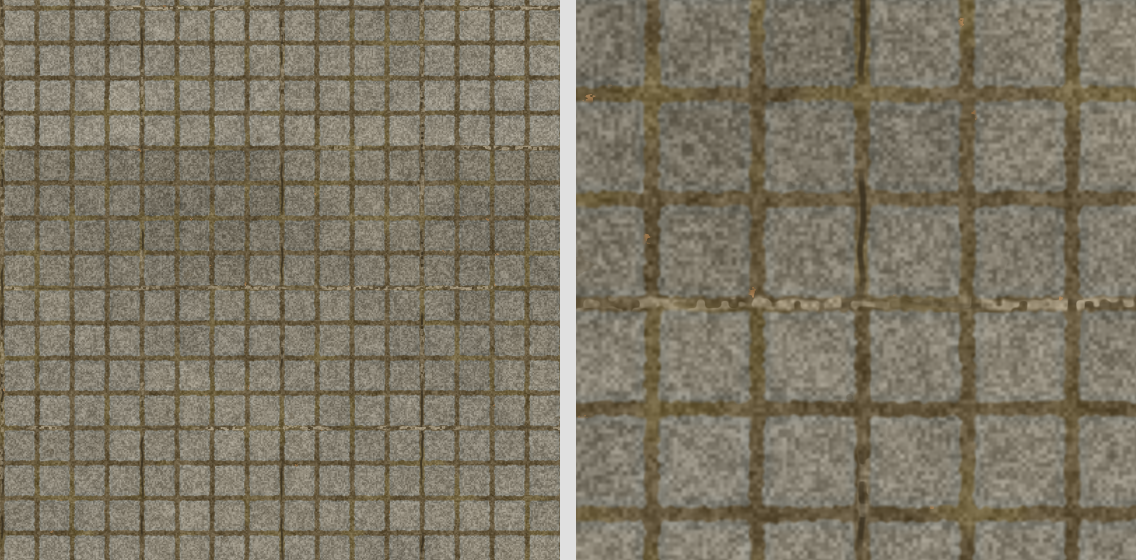
Left, the full canvas; right, a detail of the centre.
Give the GLSL for this texture, as a three.js fragment shader.

```glsl
#define CELLS 16.0
#define CELLS_PER_SLAB 4.0
#define GRID_SHIFT vec2(-0.06, 0.23)
#define GROOVE_WIDTH 0.14
#define CORNER_RADIUS 0.05
#define EDGE_SOFTNESS 0.025
#define GRAIN_AMOUNT 0.19
#define MORTAR_AMOUNT 0.75
#define STONE vec3(0.535, 0.51, 0.452)
#define MOSS vec3(0.42, 0.365, 0.26)
#define SOIL vec3(0.31, 0.26, 0.17)
#define MORTAR vec3(0.70, 0.65, 0.55)

varying vec2 vUv;

float hash(vec2 p) {
  vec3 q = fract(vec3(p.xyx) * 0.1031);
  q += dot(q, q.yzx + 33.33);
  return fract((q.x + q.y) * q.z);
}

float noise(vec2 p) {
  vec2 i = floor(p), f = fract(p);
  f = f * f * (3.0 - 2.0 * f);
  return mix(mix(hash(i), hash(i + vec2(1.0, 0.0)), f.x),
             mix(hash(i + vec2(0.0, 1.0)), hash(i + vec2(1.0)), f.x), f.y);
}

float fbm(vec2 p) {
  float sum = 0.0, weight = 0.5;
  for (int i = 0; i < 4; i++) {
    sum += weight * noise(p);
    p = p * 2.03 + 17.3;
    weight *= 0.5;
  }
  return sum / 0.9375;
}

float roundedBox(vec2 p, vec2 halfSize, float radius) {
  vec2 q = abs(p) - halfSize + radius;
  return length(max(q, 0.0)) + min(max(q.x, q.y), 0.0) - radius;
}

// One irregular spot in a random share of unit cells
float spots(vec2 p, float seed, float chance, float radius) {
  vec2 id = floor(p) + seed;
  vec2 center = 0.2 + 0.6 * vec2(hash(id + 3.1), hash(id + 7.7));
  float size = radius * (0.5 + hash(id + 11.9));
  float dist = length(fract(p) - center) + size * (noise(p * 2.0 / radius) - 0.5);
  return step(hash(id), chance) * (1.0 - smoothstep(size * 0.6, size, dist));
}

// Wear along a slab joint: x = pale mortar, y = open dark gap
vec2 jointWear(float dist, float along, float line, vec2 p) {
  float stretch = noise(vec2(along * 0.8, line * 9.0 + 4.0));
  float crumbs = noise(p * vec2(13.0, 14.0) + line);
  float offset = 0.05 * (noise(vec2(along * 4.0, line + 31.0)) - 0.5);
  float mortar = smoothstep(0.45, 0.7, stretch) * smoothstep(0.35, 0.6, crumbs);
  float gap = smoothstep(0.35, 0.65, noise(vec2(along * 1.7, line + 57.0)));
  return vec2(mortar * (1.0 - smoothstep(0.025, 0.075, abs(dist + offset))),
              gap * (1.0 - smoothstep(0.01, 0.045, abs(dist - offset))));
}

void main() {
  vec2 p = vUv * CELLS + GRID_SHIFT;
  vec2 wobble = vec2(noise(p * 5.0), noise(p * 5.0 + 40.0)) - 0.5;
  vec2 grid = p + 0.022 * wobble;
  vec2 slab = grid / CELLS_PER_SLAB;
  float grain = noise(vUv * 400.0) - 0.5;
  float grit = noise(vUv * 190.0 + 71.0) - 0.5;
  float stain = fbm(p * 0.6 + 5.0) - 0.5;

  // Raised stone squares with worn edges
  float edge = roundedBox(fract(grid) - 0.5, vec2(0.5 - 0.5 * GROOVE_WIDTH), CORNER_RADIUS);
  edge += 0.035 * (noise(p * 17.0) - 0.5);
  float groove = smoothstep(-EDGE_SOFTNESS, EDGE_SOFTNESS, edge);

  // Tone by square, by slab and across the courses
  float tone = 0.03 * (hash(floor(grid) + 2.0) - 0.5) + 0.035 * (hash(floor(slab) + 19.0) - 0.5);
  tone += p.y > 12.0 ? 0.035 - 0.007 * (p.y - 12.0) : -0.035 * smoothstep(4.0, 11.0, p.y);
  vec3 stone = STONE + tone + GRAIN_AMOUNT * grain + 0.10 * grit + 0.07 * (fbm(p * 3.0) - 0.5);
  stone += stain * vec3(0.08, 0.07, 0.05);
  float rim = smoothstep(-0.13, -0.03, edge);
  stone += rim * vec3(-0.018, -0.002, 0.012);
  stone = mix(stone, vec3(0.64, 0.61, 0.55), 0.35 * spots(p, 5.0, 0.14, 0.10));
  stone = mix(stone, SOIL, 0.3 * spots(p + 0.4, 23.0, 0.08, 0.09));

  // Mossy soil in the grooves
  float damp = smoothstep(0.3, 0.8, fbm(p * 2.5 + 80.0));
  vec3 soil = mix(MOSS, SOIL, 0.55 * damp) + 0.14 * grain + 0.10 * grit;
  soil += 0.05 * smoothstep(0.5, 0.8, noise(p * 1.3 + 9.0)) * vec3(0.8, 0.8, 0.1);
  vec3 color = mix(stone, soil, groove);

  // Joints between slabs
  vec2 line = floor(slab + 0.5);
  vec2 dist = (slab - line) * CELLS_PER_SLAB;
  vec2 upright = jointWear(dist.x, p.y, line.x, p);
  vec2 level = jointWear(dist.y, p.x, line.y + 13.0, p);
  float gap = max(upright.y, 0.35 * level.y);
  float mortar = max(0.65 * upright.x, level.x);
  color = mix(color, SOIL * 0.65, 0.75 * gap);
  color = mix(color, MORTAR + 0.2 * grain, MORTAR_AMOUNT * mortar);

  // Loose bits caught in the grooves
  float debris = spots(p * 4.0, 41.0, 0.05, 0.16) * groove;
  color = mix(color, vec3(0.66, 0.49, 0.31) + 0.15 * grit, 0.8 * debris);

  gl_FragColor = vec4(clamp(color, 0.0, 1.0), 1.0);
}
```
